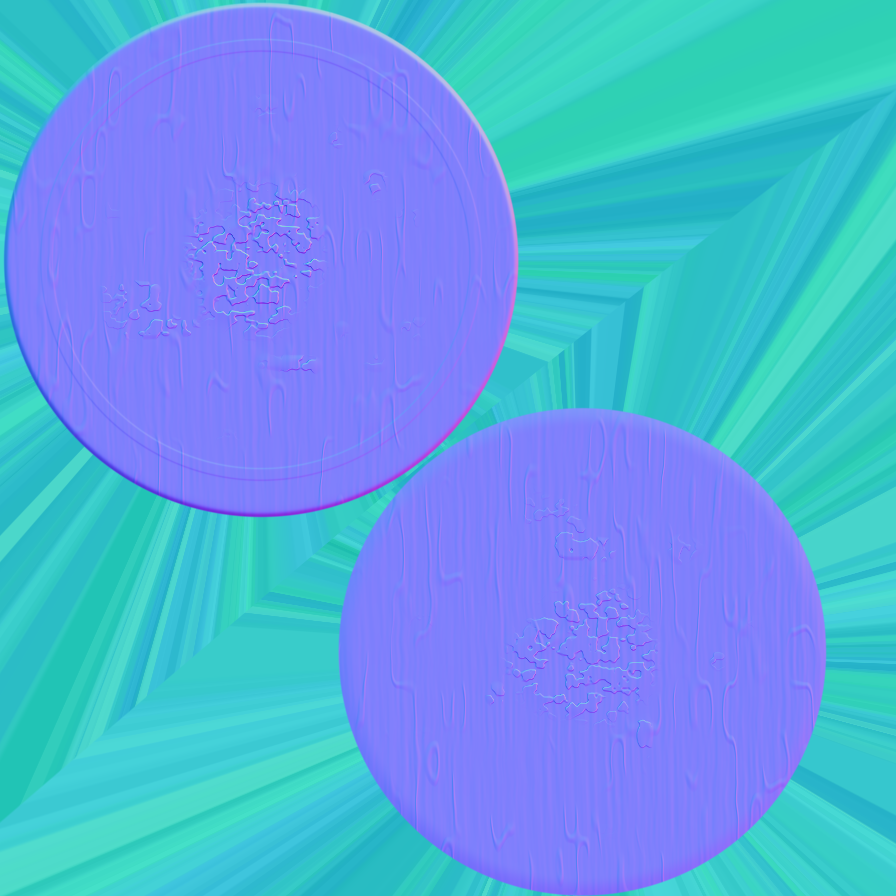
Write a three.js fragment shader that draws this texture map.

```glsl
varying vec2 vUv;

#define TAU 6.2831853
#define DISC_A vec3(0.2915, 0.7100, 0.2870)
#define DISC_B vec3(0.6500, 0.2725, 0.2720)
#define EDGE 0.0012
#define GRAIN 0.00055
#define CRACK 0.00065
#define FLAKE 0.0015
#define RIM 0.85
#define PROBE 0.0013

float hash(vec2 p) {
  vec3 q = fract(vec3(p.xyx) * 0.1031);
  q += dot(q, q.yzx + 33.33);
  return fract((q.x + q.y) * q.z);
}

float noise(vec2 p) {
  vec2 i = floor(p), f = fract(p);
  f = f * f * (3.0 - 2.0 * f);
  return mix(mix(hash(i), hash(i + vec2(1.0, 0.0)), f.x),
             mix(hash(i + vec2(0.0, 1.0)), hash(i + 1.0), f.x), f.y);
}

// Radial streaks: flat bands of random value around a full turn
float bands(float turn, float count, float seed) {
  float x = turn * count;
  float i = floor(x);
  float here = hash(vec2(i, seed));
  float next = hash(vec2(mod(i + 1.0, count), seed));
  return mix(here, next, smoothstep(0.8, 1.0, x - i));
}

float wedge(float turn, float middle, float halfWidth) {
  float d = abs(fract(turn - middle + 0.5) - 0.5);
  return 1.0 - smoothstep(halfWidth * 0.8, halfWidth, d);
}

vec3 rays(vec2 p, bool second) {
  float turn = fract(atan(p.y, p.x) / TAU);
  float seed = second ? 71.0 : 19.0;
  float warped = turn + 0.012 * sin(turn * TAU * 7.0) + 0.004 * sin(turn * TAU * 23.0);
  warped = fract(warped);
  float broad = bands(warped, 37.0, seed) - 0.5;
  float medium = bands(warped, 113.0, seed + 5.0) - 0.5;
  float fine = bands(warped, 331.0, seed + 9.0) - 0.5;
  float light = broad * 0.08 + medium * 0.07 + fine * 0.045;
  float hue = (bands(warped, 53.0, seed + 13.0) - 0.5) * 0.09
            + (bands(warped, 173.0, seed + 17.0) - 0.5) * 0.06;
  vec3 color = vec3(0.205, 0.79, 0.78) + light * vec3(1.0, 0.9, 0.7);
  color += hue * vec3(0.1, -0.7, 1.0);

  // Rare bright and deep slivers
  float bright = pow(bands(warped, 211.0, seed + 23.0), 16.0);
  float deep = pow(bands(warped, 157.0, seed + 29.0), 14.0);
  if (second) {
    bright += wedge(turn, 0.151, 0.005) + wedge(turn, 0.558, 0.006);
    deep += wedge(turn, 0.250, 0.005) + wedge(turn, 0.227, 0.004);
    deep += wedge(turn, 0.918, 0.006) + wedge(turn, 0.992, 0.002);
  } else {
    bright += wedge(turn, 0.633, 0.004) + wedge(turn, 0.696, 0.003);
    color = mix(color, vec3(0.13, 0.77, 0.71), wedge(turn, 0.682, 0.010));
  }
  color = mix(color, vec3(0.34, 0.88, 0.80), 0.75 * min(bright, 1.0));
  return mix(color, vec3(0.13, 0.68, 0.78), 0.8 * min(deep, 1.0));
}

// Wood relief: long grain, short cracks, flaking near the middle
float relief(vec2 p, float seed, float flaking) {
  vec2 q = p + seed;
  q.x += 0.008 * noise(q * vec2(9.0, 5.0)) + 0.002 * noise(q * vec2(30.0, 45.0));
  float grain = noise(q * vec2(210.0, 7.0)) + 0.6 * noise(q * vec2(330.0, 28.0));
  grain *= 0.4 + 0.9 * noise(q * vec2(14.0, 3.0));
  float vein = abs(noise(q * vec2(72.0, 17.0)) - 0.5);
  float crack = 1.0 - smoothstep(0.0, 0.10, vein);
  crack *= smoothstep(0.42, 0.7, noise(q * vec2(38.0, 21.0) + 7.0));
  float chips = 0.65 * noise(q * vec2(85.0, 105.0)) + 0.35 * noise(q * vec2(190.0, 220.0));
  float patches = noise(q * 24.0 + 3.0);
  float center = exp(-dot(p, p) / 0.0060);
  float cover = smoothstep(0.25, 0.6, center * (0.55 + patches));
  cover = max(cover, 0.8 * smoothstep(0.78, 0.9, patches) * smoothstep(0.22, 0.1, length(p)));
  float flake = smoothstep(0.48, 0.56, chips) * cover;
  return GRAIN * grain + CRACK * crack + FLAKE * flaking * flake;
}

float ring(float radius, float middle, float width) {
  float d = (radius - middle) / width;
  return exp(-d * d);
}

vec3 woodNormal(vec2 p, float size, bool second) {
  float seed = second ? 5.3 : 1.7;
  float flaking = second ? 0.65 : 1.0;
  float h = relief(p, seed, flaking);
  vec2 slope = vec2(relief(p + vec2(PROBE, 0.0), seed, flaking) - h,
                    relief(p + vec2(0.0, PROBE), seed, flaking) - h) / PROBE;
  float radius = length(p);
  vec2 outward = p / max(radius, 0.0001);
  float bevel = 0.16 * smoothstep(size - 0.022, size, radius);
  if (!second) {
    bevel = RIM * ring(radius, size - 0.001, 0.0032);
    bevel += 0.18 * (ring(radius, 0.246, 0.0011) - ring(radius, 0.233, 0.0011));
    bevel += 0.07 * smoothstep(size - 0.016, size, radius);
  }
  vec3 normal = normalize(vec3(outward * bevel - slope * 0.65, 1.0));
  vec3 color = 0.5 + 0.5 * normal;
  // Pale gleam along the upper right rim
  float gleam = second ? 0.0 : ring(radius, size - 0.003, 0.002);
  gleam *= smoothstep(0.35, 1.0, dot(outward, normalize(vec2(0.5, 1.0))));
  return mix(color, vec3(0.72, 0.76, 0.93), 0.7 * gleam) - vec3(0.0, 0.0, 0.01);
}

void main() {
  vec2 a = vUv - DISC_A.xy;
  vec2 b = vUv - DISC_B.xy;
  float distA = length(a) - DISC_A.z;
  float distB = length(b) - DISC_B.z;

  // Each streak belongs to the nearer disc
  vec3 color = mix(rays(a, false), rays(b, true), smoothstep(-EDGE, EDGE, distA - distB));
  color = mix(color, woodNormal(b, DISC_B.z, true), 1.0 - smoothstep(-EDGE, EDGE, distB));
  color = mix(color, woodNormal(a, DISC_A.z, false), 1.0 - smoothstep(-EDGE, EDGE, distA));
  gl_FragColor = vec4(color, 1.0);
}
```
